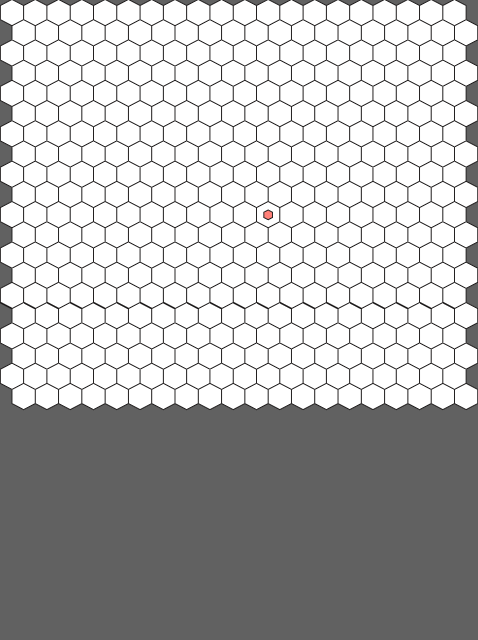
This pattern is drawn by a Shadertoy shader. Its source:

```glsl
// A sheet of white pointy-top hexagons with thin dark outlines on a grey field,
// and one small red hexagon marking a cell. Nearby cells are found by rounding,
// then drawn from a hexagon distance with box-filtered edges.

const float CELLS_HIGH = 27.48;           // canvas height in cell widths
const vec2 ORIGIN = vec2(0.514, 0.540);   // centre of the top left cell
const float ROW_PITCH = 0.8676;
const float SIDE = 0.3032;                // half length of an upright side
const float APEX = 0.5644;                // half height of a cell
const float LAST = 19.0;                  // last row and column index
const float LINE = 0.0205;                // half width of the outlines
const float HEAVY_ROW = 14.0;
const vec2 MARKED_CELL = vec2(11.0, 10.0);

const vec3 FIELD = vec3(0.38);
const vec3 PAPER = vec3(1.0);
const vec3 INK = vec3(0.11, 0.10, 0.10);
const vec3 MARK = vec3(1.0, 0.50, 0.47);

// Centre of a cell given as (column, row); odd rows shift by half a cell
vec2 cellCentre(vec2 cell) {
    float shift = 0.5 * mod(cell.y, 2.0);
    return ORIGIN + vec2(cell.x + shift, cell.y * ROW_PITCH);
}

// Signed distance to a pointy-top hexagon of the given scale
float hexagon(vec2 p, float scale) {
    vec2 q = abs(p) / scale;
    vec2 slope = normalize(vec2(APEX - SIDE, 0.5));
    return scale * max(q.x - 0.5, dot(q - vec2(0.0, APEX), slope));
}

float segment(vec2 p, vec2 a, vec2 b) {
    vec2 ab = b - a;
    return length(p - a - ab * clamp(dot(p - a, ab) / dot(ab, ab), 0.0, 1.0));
}

// Cell of the given row whose column lies nearest to p
vec2 nearestCell(vec2 p, float row) {
    float column = floor(p.x - cellCentre(vec2(0.0, row)).x + 0.5);
    return vec2(clamp(column, 0.0, LAST), row);
}

// Smallest hexagon distance over the three closest rows
float sheet(vec2 p) {
    float middle = floor((p.y - ORIGIN.y) / ROW_PITCH + 0.5);
    float d = 1e3;
    for (float i = -1.0; i <= 1.0; i++) {
        float row = clamp(middle + i, 0.0, LAST);
        d = min(d, hexagon(p - cellCentre(nearestCell(p, row)), 1.0));
    }
    return d;
}

// Share of a pixel inside a shape, and inside a band along its edge
float cover(float d, float pixel) {
    return clamp(0.5 - d / pixel, 0.0, 1.0);
}

float band(float d, float halfWidth, float pixel) {
    return cover(d - halfWidth, pixel) - cover(d + halfWidth, pixel);
}

void mainImage(out vec4 fragColor, in vec2 fragCoord) {
    float pixel = CELLS_HIGH / iResolution.y;
    vec2 p = vec2(fragCoord.x, iResolution.y - fragCoord.y) * pixel;

    // Sheet of cells and outlines
    float d = sheet(p);
    vec3 color = mix(FIELD, PAPER, cover(d, pixel));
    float ink = band(d, LINE, pixel);

    // Heavier lower left edges along one row
    vec2 local = p - cellCentre(nearestCell(p, HEAVY_ROW));
    float edge = segment(local, vec2(-0.5, SIDE), vec2(0.0, APEX));
    ink = max(ink, band(edge, 1.7 * LINE, pixel));
    color = mix(color, INK, ink);

    // Small outlined marker
    float marker = hexagon(p - cellCentre(MARKED_CELL) - vec2(0.0, 0.01), 0.37);
    color = mix(color, MARK, cover(marker, pixel));
    color = mix(color, INK, band(marker, LINE, pixel));

    fragColor = vec4(color, 1.0);
}
```
